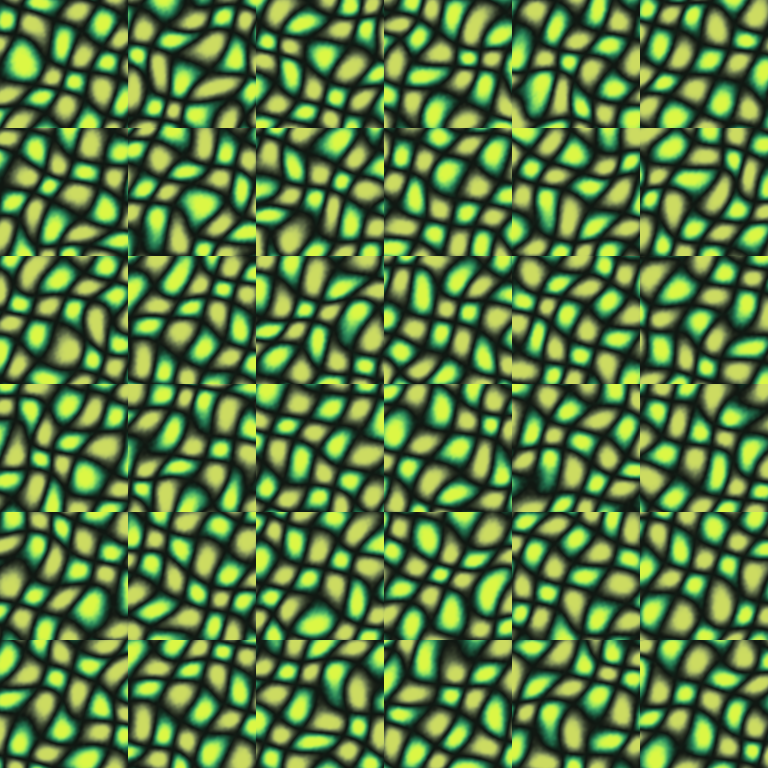
A WebGL 2 fragment shader for this pattern:

```glsl
#version 300 es
precision highp float;

uniform vec2 u_resolution;
out vec4 outColor;

const float PI = 3.14159265;
const float TILES = 6.0;
const vec3 GAP = vec3(0.05, 0.07, 0.055);
const vec3 TEAL = vec3(0.22, 0.86, 0.58);
const vec3 LIME = vec3(0.86, 0.97, 0.27);
const vec3 OLIVE = vec3(0.58, 0.66, 0.45);
const vec3 STRAW = vec3(0.80, 0.86, 0.38);

float hash(vec2 p) {
  vec3 q = fract(vec3(p.xyx) * 0.1031);
  q += dot(q, q.yzx + 33.33);
  return fract((q.x + q.y) * q.z);
}

vec2 hash2(vec2 p) {
  return vec2(hash(p), hash(p + 57.3));
}

float valueNoise(vec2 p) {
  vec2 i = floor(p);
  vec2 f = fract(p);
  vec2 w = f * f * (3.0 - 2.0 * f);
  float low = mix(hash(i), hash(i + vec2(1.0, 0.0)), w.x);
  float high = mix(hash(i + vec2(0.0, 1.0)), hash(i + 1.0), w.x);
  return mix(low, high, w.y);
}

// Skewed lattice: one unit per scale along each axis
vec2 latticeCoord(vec2 p) {
  return mat2(4.24, 1.34, -1.92, 3.74) * p;
}

// Uneven spacing makes large upright and small flat scales
vec2 warp(vec2 q, float amount) {
  vec2 drift = vec2(valueNoise(q * 0.75 + 11.0), valueNoise(q * 0.75 + 43.0)) - 0.5;
  vec2 sway = vec2(sin(q.y * 1.9 + q.x * 0.8), sin(q.x * 1.7 - q.y * 2.1));
  return q + amount * (drift + 0.28 * sway);
}

// Signed checkerboard of rounded bumps
float scaleField(vec2 q) {
  return sin(PI * q.x) * sin(PI * q.y);
}

vec3 scaleColor(float field, float grain) {
  float height = clamp(abs(field) + grain, 0.0, 1.0);
  float body = smoothstep(-0.10, 0.80, height);
  float core = smoothstep(0.28, 0.95, height);
  float tealSide = smoothstep(-0.06, 0.06, field);
  vec3 rim = mix(OLIVE, TEAL, tealSide);
  vec3 heart = mix(STRAW, LIME, tealSide);
  return mix(GAP, mix(rim, heart, core), body);
}

// Every tile shows a different window of the same skin
vec3 tiledSkin(vec2 uv, float count) {
  vec2 tile = floor(uv * count);
  vec2 local = fract(uv * count);
  vec2 q = latticeCoord(local) + 40.0 * hash2(tile + 3.0);
  float grain = 0.07 * (valueNoise(q * 9.0) - 0.5);
  return scaleColor(scaleField(warp(q, 0.55)), grain);
}

void main() {
  vec3 color = vec3(0.0);
  // Four samples soften the tile seams
  for (int i = 0; i < 4; i++) {
    vec2 jitter = vec2(float(i % 2), float(i / 2)) * 0.5 - 0.25;
    vec2 uv = (gl_FragCoord.xy + jitter) / u_resolution;
    color += tiledSkin(uv, TILES);
  }
  outColor = vec4(color * 0.25, 1.0);
}
```
